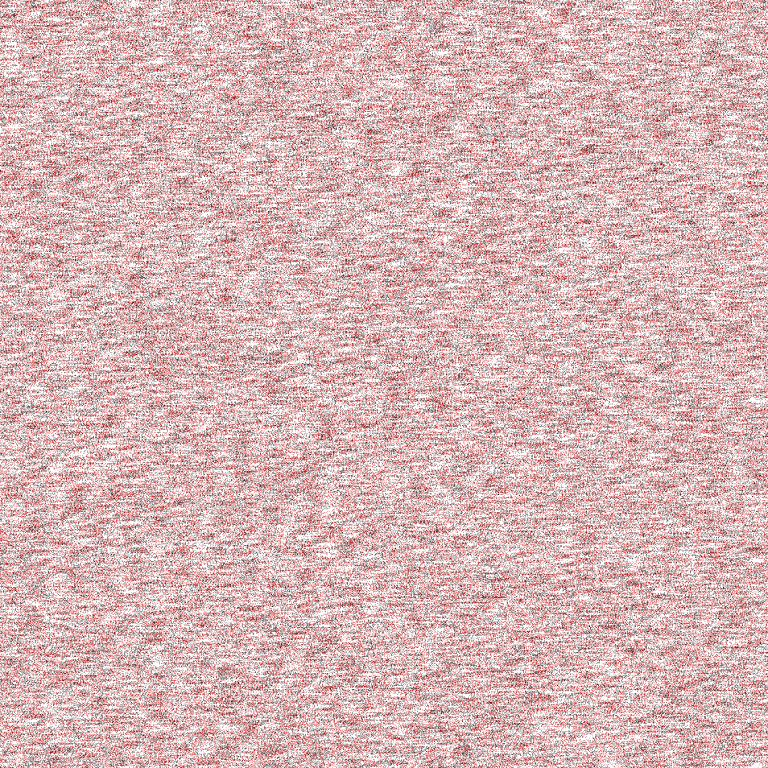
Write a Shadertoy shader that draws this texture.

```glsl
// Heathered cloth: a white ground peppered with tiny red and charcoal grains.
// Grains are spaced along each row by a jittered golden-ratio sequence, tested
// against an ink density of gradient noise: thin level streaks, rising blotches.

const vec3 GROUND   = vec3(1.0, 1.0, 1.0);
const vec3 RED      = vec3(0.88, 0.16, 0.16);
const vec3 CHARCOAL = vec3(0.12, 0.12, 0.12);

const float GRAINS_ACROSS = 1350.0;
const float INK_SHARE     = 0.33;
const float RED_SHARE     = 0.55;
const float RISE          = 0.16;
const float GOLDEN        = 0.618;
const float JITTER        = 0.5;
const int   SAMPLES       = 5;

// Integer hash of a lattice cell, with a seed, to 0..1
float hash(vec2 cell, uint seed) {
    uvec2 q = uvec2(ivec2(cell));
    uint h = q.x * 1597u + q.y * 51749u + seed * 7919u;
    h = (h ^ (h >> 16)) * 73244475u;
    h = (h ^ (h >> 15)) * 73244475u;
    h ^= h >> 16;
    return float(h & 65535u) / 65536.0;
}

// Slope of a random unit gradient at a lattice corner
float cornerSlope(vec2 corner, vec2 offset, uint seed) {
    float angle = 6.2832 * hash(corner, seed);
    return dot(vec2(cos(angle), sin(angle)), offset);
}

// Gradient noise, about -0.7 to 0.7
float gradientNoise(vec2 p, uint seed) {
    vec2 i = floor(p);
    vec2 f = p - i;
    vec2 u = f * f * f * (f * (f * 6.0 - 15.0) + 10.0);
    vec2 e = vec2(1.0, 0.0);
    float low  = mix(cornerSlope(i, f, seed),
                     cornerSlope(i + e.xy, f - e.xy, seed), u.x);
    float high = mix(cornerSlope(i + e.yx, f - e.yx, seed),
                     cornerSlope(i + e.xx, f - e.xx, seed), u.x);
    return mix(low, high, u.y);
}

// Local share of inked grains
float inkDensity(vec2 uv, float rise) {
    vec2 slanted = vec2(uv.x, uv.y - rise * uv.x);
    float streaks  = gradientNoise(uv * vec2(32.0, 430.0), 1u);
    float blotches = gradientNoise(slanted * vec2(36.0, 145.0), 2u);
    float drift    = gradientNoise(uv * vec2(7.0, 16.0), 3u);
    return clamp(INK_SHARE + 0.42 * streaks + 0.27 * blotches + 0.07 * drift, 0.0, 1.0);
}

// Evenly spread threshold of a grain along its row
float grainRank(vec2 cell, float jitter) {
    float rowStart = hash(vec2(0.0, cell.y), 5u);
    return fract(rowStart + GOLDEN * cell.x + jitter * hash(cell, 4u));
}

// Colour of the grain that covers a point
vec3 grainColour(vec2 uv, float grains) {
    vec2 cell = floor(uv * grains);
    float density = inkDensity((cell + 0.5) / grains, RISE);
    float rank = grainRank(cell, JITTER);
    vec3 ink = rank < density * RED_SHARE ? RED : CHARCOAL;
    return rank < density ? ink : GROUND;
}

void mainImage(out vec4 fragColor, in vec2 fragCoord) {
    // Average samples over the pixel so fine grains blend smoothly
    vec3 total = vec3(0.0);
    for (int y = 0; y < SAMPLES; y++) {
        for (int x = 0; x < SAMPLES; x++) {
            vec2 shift = (vec2(x, y) + 0.5) / float(SAMPLES) - 0.5;
            total += grainColour((fragCoord + shift) / iResolution.y, GRAINS_ACROSS);
        }
    }
    fragColor = vec4(total / float(SAMPLES * SAMPLES), 1.0);
}
```
